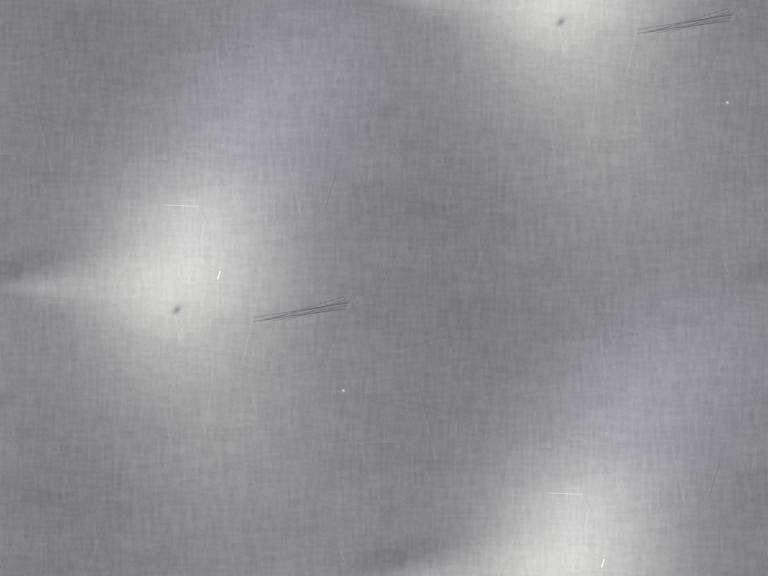
Reproduce this texture procedurally as a Shadertoy shader.

```glsl
// Brushed, scuffed sheet metal with soft highlights in a half-drop repeat, two columns wide.

const vec2 TILE = vec2(2.0 / 3.0, 1.0);   // one repeat, in canvas heights
const float BASE_GREY = 0.488;

float hash(vec2 p) {
    vec3 q = fract(vec3(p.xyx) * 0.1031);
    q += dot(q, q.yzx + 33.33);
    return fract((q.x + q.y) * q.z);
}

// Wraps a grid cell into one repeat; each column drops by half a repeat.
vec2 wrapCell(vec2 cell, vec2 count) {
    float column = floor((cell.x + 0.5) / count.x);
    return vec2(cell.x - column * count.x, mod(cell.y + 0.5 * column * count.y, count.y));
}

float noise(vec2 t, vec2 count, float seed) {
    vec2 p = t * count, i = floor(p), f = p - i;
    f = f * f * (3.0 - 2.0 * f);
    vec2 e = vec2(1.0, 0.0);
    float a = hash(wrapCell(i, count) + seed);
    float b = hash(wrapCell(i + e.xy, count) + seed);
    float c = hash(wrapCell(i + e.yx, count) + seed);
    float d = hash(wrapCell(i + e.xx, count) + seed);
    return mix(mix(a, b, f.x), mix(c, d, f.x), f.y) - 0.5;
}

float glow(vec2 d, float angle, vec2 size) {
    float c = cos(angle), s = sin(angle);
    vec2 q = vec2(c * d.x + s * d.y, c * d.y - s * d.x) / size;
    return exp(-dot(q, q));
}

float stroke(vec2 p, vec2 a, vec2 b, float width, float blur) {
    vec2 ab = b - a, ap = p - a;
    float d = length(ap - ab * clamp(dot(ap, ab) / dot(ab, ab), 0.0, 1.0));
    return 1.0 - smoothstep(width - blur, width + blur, d);
}

// A fan of light that opens to the right from a pinched point.
float fan(vec2 d) {
    float reach = smoothstep(-0.04, 0.07, d.x) * (1.0 - smoothstep(0.1, 0.4, d.x));
    float y = d.y / (0.007 + 0.26 * max(d.x, 0.0));
    return reach * exp(-y * y);
}

// Brightness in x, cool tint in y, summed over neighbouring repeats.
vec2 sheen(vec2 p) {
    vec2 sum = vec2(0.0);
    for (int i = -1; i <= 1; i++)
    for (int j = -1; j <= 1; j++) {
        vec2 q = p - vec2(float(i) * TILE.x, float(j) + 0.5 * float(i));
        float cool = glow(q - vec2(0.46, 0.79), 0.95, vec2(0.25, 0.16));
        sum.x += 0.20 * glow(q - vec2(0.32, 0.535), 0.9, vec2(0.17, 0.14));
        sum.x += 0.10 * glow(q - vec2(0.35, 0.50), 0.0, vec2(0.20, 0.26));
        sum.x += 0.07 * glow(q - vec2(0.41, 0.25), -0.9, vec2(0.24, 0.20));
        sum.x += 0.10 * fan(q - vec2(0.0, 0.502)) + 0.11 * cool;
        sum.x -= 0.04 * glow(q - vec2(0.01, 0.535), 0.15, vec2(0.11, 0.03));
        sum.y += cool;
    }
    return sum;
}

// One randomly placed and turned scratch per grid cell.
float hairlines(vec2 t, vec2 count, float angle, float spread, float seed, float blur) {
    vec2 cell = floor(t * count);
    float ink = 0.0;
    for (int i = -1; i <= 1; i++)
    for (int j = -1; j <= 1; j++) {
        vec2 c = cell + vec2(i, j), id = wrapCell(c, count) + seed;
        vec2 jitter = vec2(hash(id + 11.0), hash(id + 23.0));
        float turn = angle + spread * (hash(id + 37.0) - 0.5);
        float strength = hash(id + 53.0);
        vec2 arm = vec2(cos(turn), sin(turn)) * mix(0.015, 0.065, hash(id + 71.0));
        vec2 mid = (c + jitter) / count * TILE;
        ink += strength * strength * stroke(t * TILE, mid - arm, mid + arm, 0.0005, blur);
    }
    return ink;
}

// A bundle of crossing scuffs that rise to the right.
float scuffs(vec2 p, float blur) {
    float ink = 0.0;
    for (int i = 0; i < 7; i++) {
        float k = float(i), r = hash(vec2(k, 5.0)), s = hash(vec2(k, 9.0));
        vec2 a = vec2(0.44 + 0.07 * r, 0.431 + 0.018 * s + 0.012 * r);
        vec2 b = vec2(0.607 - 0.05 * s * r, 0.463 + 0.0036 * k);
        ink += (0.4 + 0.6 * s) * stroke(p, a, b, 0.0009, blur);
    }
    return min(ink, 1.3);
}

void mainImage(out vec4 fragColor, in vec2 fragCoord) {
    vec2 t = fragCoord / iResolution.xy * vec2(2.0, 1.0);
    vec2 p = vec2(fract(t.x), fract(t.y + 0.5 * floor(t.x))) * TILE;
    float blur = max(0.7 / iResolution.y, 0.0007);

    // Light, smudges and two-way brushed grain
    vec2 light = sheen(p);
    float v = BASE_GREY + light.x;
    v += 0.022 * noise(t, vec2(4.0, 14.0), 3.0) + 0.016 * noise(t, vec2(9.0, 36.0), 17.0);
    v += 0.030 * noise(t, vec2(150.0, 36.0), 29.0) + 0.024 * noise(t, vec2(26.0, 200.0), 41.0);
    v += 0.020 * noise(t, vec2(170.0, 240.0), 67.0);

    // Fine scratches
    v += 0.040 * hairlines(t, vec2(10.0, 12.0), 1.57, 0.8, 7.0, blur);
    v += 0.030 * hairlines(t, vec2(7.0, 12.0), 0.0, 1.4, 101.0, blur);
    v -= 0.035 * hairlines(t, vec2(6.0, 10.0), -0.1, 0.7, 211.0, blur);

    // Scuffs, pit and bright nicks
    v -= 0.10 * scuffs(p, blur);
    v -= 0.05 * stroke(p, vec2(0.582, 0.696), vec2(0.564, 0.635), 0.0008, blur);
    v -= 0.20 * glow(p - vec2(0.307, 0.462), 0.8, vec2(0.008, 0.005));
    v += 0.16 * stroke(p, vec2(0.378, 0.516), vec2(0.382, 0.528), 0.0012, blur);
    v += 0.09 * stroke(p, vec2(0.285, 0.644), vec2(0.345, 0.642), 0.0009, blur);
    v += 0.25 * glow(p - vec2(0.596, 0.322), 0.0, vec2(0.0025));

    // Cool shadows, warm highlights, lilac reflection
    vec3 tint = mix(vec3(0.002, -0.003, 0.015), vec3(0.004, 0.004, -0.016), smoothstep(0.54, 0.82, v));
    tint += light.y * vec3(-0.004, -0.006, 0.024);
    fragColor = vec4(clamp(v + tint, 0.0, 1.0), 1.0);
}
```
